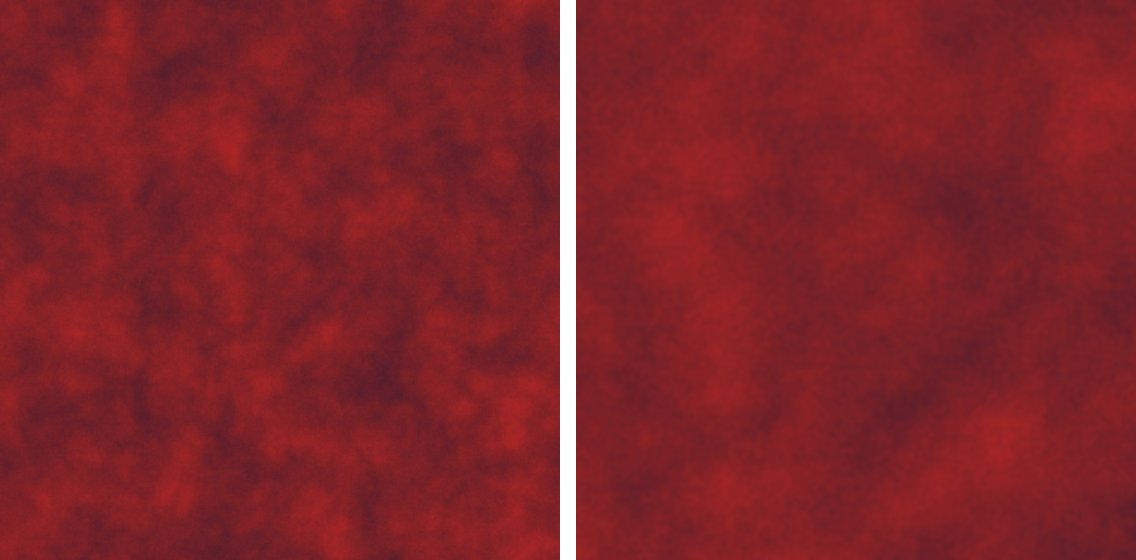
Left: the whole. Right: its middle third, enlarged.
A Shadertoy shader for this texture:

```glsl
// Mottled crimson cloth: soft bright clouds parted by dusky plum creases.
// Wrapping gradient noise is summed twice, once signed for broad patches and
// once folded for creased puffs, then dusted with grain and coloured by a ramp.

const vec3 PLUM = vec3(0.330, 0.115, 0.175);
const vec3 CRIMSON = vec3(0.490, 0.130, 0.152);
const vec3 SCARLET = vec3(0.655, 0.143, 0.147);
const float TAU = 6.2831853;

// Integer hash of a lattice cell, giving a value in 0..1
float hash(ivec2 cell, int seed) {
    uint h = uint(cell.x) * 1597334677u ^ uint(cell.y) * 3812015801u;
    h ^= uint(seed) * 2654435769u;
    h = (h ^ (h >> 16)) * 2246822519u;
    h = (h ^ (h >> 13)) * 3266489917u;
    h ^= h >> 16;
    return float(h >> 8) / 16777216.0;
}

// Slope contribution of one lattice corner, wrapped to the period
float cornerSlope(ivec2 cell, vec2 offset, int period, int seed) {
    ivec2 wrapped = ((cell % period) + period) % period;
    float angle = TAU * hash(wrapped, seed);
    return dot(vec2(cos(angle), sin(angle)), offset);
}

// Gradient noise that repeats a whole number of cells across the canvas
float gradientNoise(vec2 uv, int period, int seed) {
    vec2 shift = vec2(hash(ivec2(1, 7), seed), hash(ivec2(5, 3), seed));
    vec2 p = uv * float(period) + shift;
    vec2 f = fract(p);
    ivec2 cell = ivec2(floor(p));
    vec2 w = f * f * f * (f * (f * 6.0 - 15.0) + 10.0);
    float a = cornerSlope(cell, f, period, seed);
    float b = cornerSlope(cell + ivec2(1, 0), f - vec2(1, 0), period, seed);
    float c = cornerSlope(cell + ivec2(0, 1), f - vec2(0, 1), period, seed);
    float d = cornerSlope(cell + ivec2(1, 1), f - vec2(1, 1), period, seed);
    return mix(mix(a, b, w.x), mix(c, d, w.x), w.y);
}

// Signed octaves: broad patches of light and shade
float patches(vec2 uv, int period, float gain, int seed) {
    float sum = 0.0, amplitude = 1.0;
    for (int i = 0; i < 5; i++) {
        sum += amplitude * gradientNoise(uv, period, seed + i);
        amplitude *= gain;
        period *= 2;
    }
    return sum;
}

// Folded octaves: rounded puffs with softened dark creases between them
float puffs(vec2 uv, int period, float gain, float softness, int seed) {
    float sum = 0.0, amplitude = 1.0;
    for (int i = 0; i < 5; i++) {
        float n = gradientNoise(uv, period, seed + i);
        sum += amplitude * sqrt(n * n + softness);
        amplitude *= gain;
        period *= 2;
    }
    return sum;
}

// Bends the coordinates slightly so the puffs lose their lattice directions
vec2 warp(vec2 uv, int period, float strength, int seed) {
    return uv + strength * vec2(gradientNoise(uv, period, seed),
                                gradientNoise(uv, period, seed + 1));
}

// Fine fibre-like speckle
float grain(vec2 uv, int seed) {
    return gradientNoise(uv, 233, seed) + 0.7 * gradientNoise(uv, 121, seed + 1);
}

// Three-stop colour ramp from shade to light
vec3 dye(float tone) {
    vec3 shade = mix(PLUM, CRIMSON, clamp(tone * 2.0, 0.0, 1.0));
    return mix(shade, SCARLET, clamp(tone * 2.0 - 1.0, 0.0, 1.0));
}

void mainImage(out vec4 fragColor, in vec2 fragCoord) {
    vec2 uv = fragCoord / iResolution.xy;
    vec2 bent = warp(uv, 11, 0.012, 71);

    float puffMean = 0.425;
    float tone = 0.5;
    tone += 0.30 * gradientNoise(uv, 4, 5);
    tone += 0.40 * patches(bent, 8, 0.58, 11);
    tone += 0.52 * (puffs(bent, 10, 0.62, 0.002, 31) - puffMean);
    tone += 0.13 * grain(uv, 51);

    fragColor = vec4(dye(tone), 1.0);
}
```
